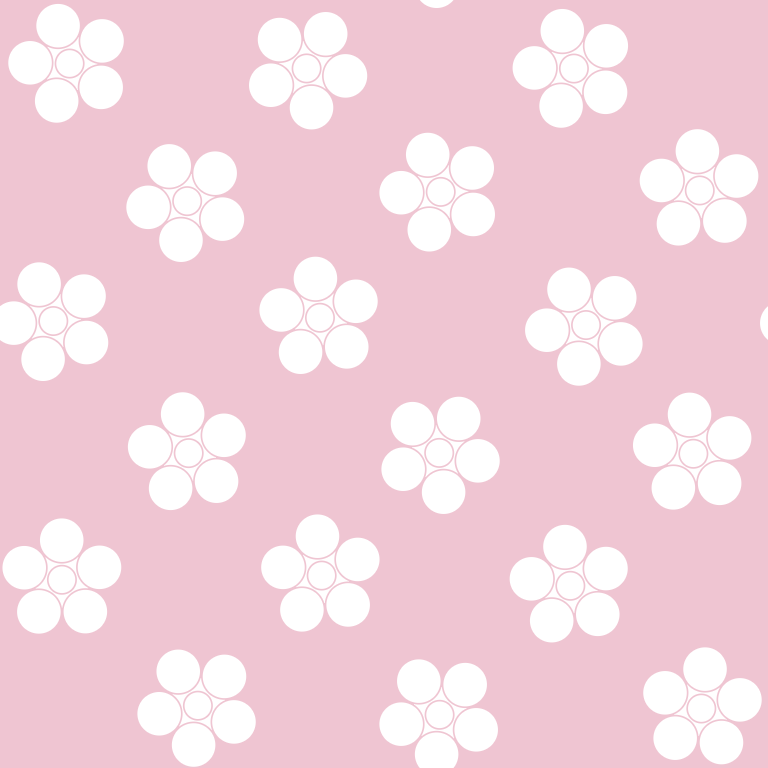
This pattern is drawn by a Shadertoy shader. Its source:

```glsl
const float TAU = 6.2831853;
const float CELLS = 6.0;            // cells per side, flowers on every other one
const vec3 PINK = vec3(0.937, 0.773, 0.822);
const vec3 WHITE = vec3(1.0);

// Lengths in cells
const float PETAL_RADIUS = 0.170;
const float PETAL_DISTANCE = 0.309;
const float CENTRE_RADIUS = 0.104;
const float WEB_RADIUS = 0.215;
const float OUTLINE = 0.013;

vec3 hash3(vec2 cell) {
    vec3 p = fract(cell.xyx * vec3(0.1031, 0.1030, 0.0973) + 0.137);
    p += dot(p, p.yxz + 33.33);
    return fract((p.xxy + p.yzz) * p.zyx);
}

float coverage(float dist, float pixel) {
    return clamp(0.5 - dist / pixel, 0.0, 1.0);
}

// Five discs around a small one, with white slivers in the gaps
float flower(vec2 p, float turn, float pixel) {
    float sector = TAU / 5.0;
    float radius = length(p);
    float angle = mod(atan(p.y, p.x) - turn + 0.5 * sector, sector) - 0.5 * sector;
    vec2 folded = radius * vec2(cos(angle), sin(angle));

    float petal = length(folded - vec2(PETAL_DISTANCE, 0.0)) - PETAL_RADIUS;
    float discs = min(petal, radius - CENTRE_RADIUS);
    float web = max(radius - WEB_RADIUS, OUTLINE - discs);
    return max(coverage(discs, pixel), coverage(web, pixel));
}

// Flowers from the surrounding cells, wrapped at the canvas edge
float scatteredFlowers(vec2 p, float pixel) {
    vec2 home = floor(p);
    float white = 0.0;
    for (int y = -1; y <= 1; y++) {
        for (int x = -1; x <= 1; x++) {
            vec2 cell = home + vec2(x, y);
            if (mod(cell.x + cell.y, 2.0) < 0.5) continue;
            vec2 wrapped = mod(cell, CELLS);
            vec3 rnd = hash3(wrapped);
            vec3 extra = hash3(wrapped + 17.0);
            vec2 jitter = (rnd.xy + extra.xy - 1.0) * vec2(0.11, 0.06);
            vec2 centre = cell + vec2(0.5, 0.465) + jitter;
            white = max(white, flower(p - centre, rnd.z * TAU, pixel));
        }
    }
    return white;
}

void mainImage(out vec4 fragColor, in vec2 fragCoord) {
    vec2 p = fragCoord / iResolution.xy * CELLS;
    float pixel = CELLS / min(iResolution.x, iResolution.y);
    fragColor = vec4(mix(PINK, WHITE, scatteredFlowers(p, pixel)), 1.0);
}
```
